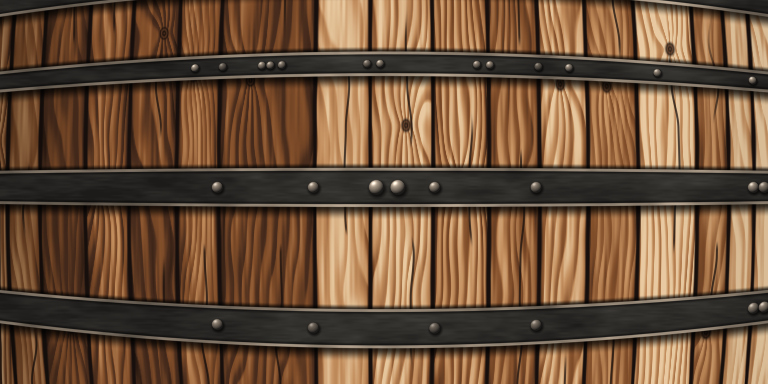
Reproduce this texture procedurally as a Shadertoy shader.

```glsl
const int STAVES = 17;
const float STAVE_EDGE[18] = float[](-0.03, 0.010, 0.052, 0.111, 0.168, 0.230, 0.285, 0.410, 0.482,
    0.564, 0.637, 0.703, 0.766, 0.831, 0.908, 0.949, 0.982, 1.04);
const float STAVE_TONE[17] = float[](0.66, 0.56, 0.32, 0.52, 0.36, 0.52, 0.37, 0.82, 0.84,
    0.74, 0.60, 0.86, 0.64, 1.02, 0.66, 0.98, 1.0);
const float BULGE = 0.022;
const float JOINT = 0.0065;

// Hoops: centre height, curvature, half height
const int HOOPS = 4;
const vec3 HOOP[4] = vec3[](vec3(1.081, -0.33, 0.050), vec3(0.834, -0.19, 0.032),
    vec3(0.512, 0.0, 0.051), vec3(0.144, 0.23, 0.051));
const float RIM = 0.0075;
const float THIN_RIVET[13] = float[](0.254, 0.290, 0.341, 0.352, 0.367, 0.478, 0.495,
    0.621, 0.638, 0.701, 0.741, 0.856, 0.980);
const float WIDE_RIVET[8] = float[](0.283, 0.408, 0.566, 0.698, 0.981, 0.995, 0.490, 0.518);

const vec3 WOOD_DARK = vec3(0.28, 0.17, 0.11);
const vec3 WOOD_MID = vec3(0.50, 0.30, 0.16);
const vec3 WOOD_LIGHT = vec3(0.76, 0.55, 0.36);
const vec3 WOOD_PALE = vec3(0.91, 0.79, 0.63);
const vec3 CREVICE = vec3(0.09, 0.06, 0.05);
const vec3 STEEL_DARK = vec3(0.11, 0.105, 0.10);
const vec3 STEEL_LIGHT = vec3(0.36, 0.35, 0.32);
const vec3 RIM_COLOR = vec3(0.64, 0.58, 0.51);

float hash(vec2 p) {
    vec3 q = fract(p.xyx * 0.1031);
    q += dot(q, q.yzx + 33.33);
    return fract((q.x + q.y) * q.z);
}

float noise(vec2 p) {
    vec2 i = floor(p), f = fract(p);
    f = f * f * (3.0 - 2.0 * f);
    return mix(mix(hash(i), hash(i + vec2(1, 0)), f.x),
               mix(hash(i + vec2(0, 1)), hash(i + vec2(1, 1)), f.x), f.y);
}

float fbm(vec2 p) {
    return 0.57 * noise(p) + 0.29 * noise(p * 2.1 + 7.3) + 0.14 * noise(p * 4.3 + 19.1);
}

vec3 woodRamp(float t) {
    vec3 c = mix(WOOD_DARK * 0.6, WOOD_DARK, smoothstep(-0.25, 0.05, t));
    c = mix(c, WOOD_MID, smoothstep(0.05, 0.38, t));
    c = mix(c, WOOD_LIGHT, smoothstep(0.32, 0.70, t));
    return mix(c, WOOD_PALE, smoothstep(0.62, 0.95, t));
}

vec3 staves(vec2 p, float aspect, float px) {
    float h = p.y - 0.5;
    float x = 0.5 + (p.x - 0.5) / (1.0 - 4.0 * BULGE * h * h);
    int id = 0;
    for (int i = 1; i < STAVES; i++) if (x >= STAVE_EDGE[i]) id = i;
    float seed = float(id) * 13.0 + 5.0;
    float width = (STAVE_EDGE[id + 1] - STAVE_EDGE[id]) * aspect;
    vec2 g = vec2((x - STAVE_EDGE[id]) * aspect, p.y);
    float gap = min(g.x, width - g.x);

    // Growth rings bend around an occasional knot
    vec2 knot = vec2(width * mix(0.3, 0.7, hash(vec2(seed, 1))), hash(vec2(seed, 2)));
    float hasKnot = step(0.45, hash(vec2(seed, 3)));
    vec2 delta = (g - knot) * vec2(1.0, 0.7);
    float d = length(delta);
    float lean = p.y - hash(vec2(seed, 4));
    float rings = g.x * mix(30.0, 58.0, hash(vec2(seed, 5)));
    rings += 5.0 * fbm(vec2(g.x * 7.0 + seed, p.y * 1.8)) + 2.5 * lean * lean;
    rings += hasKnot * 2.5 * delta.x / (d + 0.01) * exp(-d * 16.0);
    float s = fract(rings);
    float line = smoothstep(0.15, 0.8, s) * (1.0 - smoothstep(0.82, 1.0, s));
    float fiber = noise(vec2(g.x * 150.0 + seed, p.y * 7.0));
    float broad = fbm(vec2(g.x * 14.0 + seed, p.y * 3.0));
    float tone = STAVE_TONE[id] + 0.30 * (broad - 0.5) + 0.22 * (fiber - 0.5);
    tone -= line * mix(0.16, 0.40, hash(vec2(seed, 6)));
    tone -= 0.22 * (1.0 - smoothstep(0.0, 0.028, gap));
    vec3 c = woodRamp(tone);

    // Knots, splits and dark joints
    float knotRing = 0.7 + 0.3 * cos(d * 900.0);
    c = mix(c, WOOD_DARK * knotRing, hasKnot * 0.85 * (1.0 - smoothstep(0.008, 0.017, d)));
    float split = abs(g.x - width * 0.62 - 0.025 * (noise(vec2(seed, p.y * 9.0)) - 0.5));
    float splitMask = smoothstep(0.58, 0.72, noise(vec2(seed + 3.0, p.y * 4.0)));
    c = mix(c, CREVICE, 0.75 * splitMask * (1.0 - smoothstep(0.0008, 0.0025 + px, split)));
    float joint = JOINT * (0.65 + 0.6 * noise(vec2(seed, p.y * 11.0)));
    c = mix(CREVICE, c, smoothstep(joint * 0.35, joint + px, gap));
    return c * (1.0 - 0.22 * smoothstep(0.36, 0.5, abs(p.x - 0.5)) * (1.3 - p.x));
}

void addRivet(inout vec3 c, vec2 q, float r, float shine, float px) {
    c *= mix(0.3, 1.0, smoothstep(r * 0.7, r * 1.55, length(q + vec2(-0.15, 0.25) * r)));
    vec2 n = q / r;
    float dome = sqrt(max(0.0, 1.0 - dot(n, n)));
    float light = max(0.0, dot(vec3(n, dome), normalize(vec3(-0.4, 0.6, 0.8))));
    vec3 metal = mix(STEEL_DARK, RIM_COLOR * 1.1, shine * light) + 0.4 * shine * pow(light, 16.0);
    c = mix(c, metal, 1.0 - smoothstep(r - px, r + px, length(q)));
}

void addHoop(inout vec3 c, vec2 p, float aspect, float px, int k) {
    float dx = p.x - 0.5;
    float y = p.y - HOOP[k].x - HOOP[k].y * dx * dx;
    float halfH = HOOP[k].z * (1.0 - 0.6 * dx * dx);
    float edge = abs(y) - halfH;
    float reach = y < 0.0 ? 0.035 : 0.014;
    c *= mix(0.22, 1.0, smoothstep(0.0, reach, edge));

    // Brushed, worn face between two bright rims
    float sheen = exp(-pow(dx / 0.2, 2.0)) + 0.9 * exp(-pow((dx - 0.36) / 0.10, 2.0));
    float wear = fbm(vec2(p.x * 24.0, p.y * 40.0) + float(k) * 9.0);
    float brushed = noise(vec2(p.x * 60.0, p.y * 220.0));
    float face = 0.10 + 0.36 * sheen * (0.75 + 0.3 * y / halfH) + 0.4 * (wear - 0.5) + 0.12 * (brushed - 0.5);
    vec3 metal = mix(STEEL_DARK, STEEL_LIGHT, clamp(face, 0.0, 1.0));
    metal *= mix(0.45, 1.0, smoothstep(RIM, RIM * 2.2, -edge));
    vec3 rim = RIM_COLOR * (0.65 + 0.35 * sheen + 0.5 * (wear - 0.5));
    metal = mix(metal, rim, smoothstep(-RIM - px, -RIM + px, edge));

    bool thin = k == 1;
    int count = k == 0 ? 0 : thin ? 13 : k == 2 ? 8 : 6;
    for (int i = 0; i < count; i++) {
        float rx = thin ? THIN_RIVET[i] : WIDE_RIVET[i];
        float r = thin ? 0.0105 : i > 5 ? 0.0195 : 0.0145;
        float shine = i > 5 && !thin ? 1.0 : mix(0.45, 0.85, hash(vec2(i, k)));
        addRivet(metal, vec2((p.x - rx) * aspect, y), r, shine, px);
    }
    c = mix(c, metal, 1.0 - smoothstep(-px, px, edge));
}

void mainImage(out vec4 fragColor, in vec2 fragCoord) {
    vec2 p = fragCoord / iResolution.xy;
    float aspect = iResolution.x / iResolution.y;
    float px = 0.75 / iResolution.y;
    vec3 color = staves(p, aspect, px);
    for (int k = 0; k < HOOPS; k++) addHoop(color, p, aspect, px, k);
    fragColor = vec4(color, 1.0);
}
```
